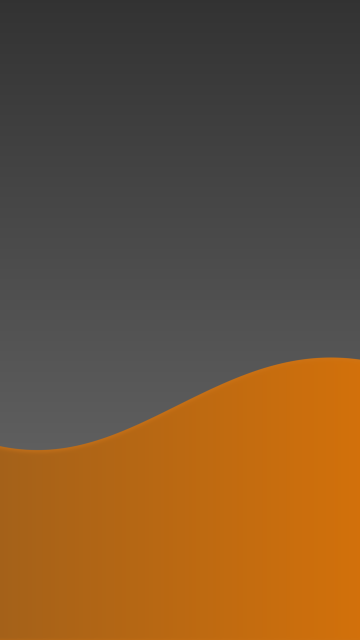
Reproduce this background procedurally as a Shadertoy shader.

```glsl
// Draws a smooth orange wave with a softly lit rim below a dark grey gradient.

const float PI = 3.14159265;

const vec3 GREY_TOP     = vec3(0.197);
const vec3 GREY_BOTTOM  = vec3(0.442);
const vec3 ORANGE_LEFT  = vec3(0.643, 0.381, 0.099);
const vec3 ORANGE_RIGHT = vec3(0.823, 0.441, 0.041);
const vec3 RIM_COLOR    = vec3(0.81, 0.46, 0.10);

const float TROUGH_X  = 0.104;   // fractions of the width
const float CREST_X   = 0.919;
const float RIM_WIDTH = 0.005;   // fraction of the height

// Wave height as a fraction of the canvas height: a sine plus a slight bulge.
float waveHeight(float x) {
    float phase = PI * (x - TROUGH_X) / (CREST_X - TROUGH_X);
    float bulge = sin(phase);
    return 0.3691 - 0.0723 * cos(phase) + 0.0027 * bulge * bulge;
}

// Approximate signed distance to the wave in canvas heights, positive below it.
float waveDepth(vec2 uv, float aspect) {
    float stepX = 0.002;
    float rise = waveHeight(uv.x + stepX) - waveHeight(uv.x - stepX);
    float slope = rise / (2.0 * stepX * aspect);
    return (waveHeight(uv.x) - uv.y) / sqrt(1.0 + slope * slope);
}

// Light that fades with distance from an edge.
float rimLight(float distanceToEdge, float width) {
    float d = max(distanceToEdge, 0.0) / width;
    return exp(-d * d);
}

void mainImage(out vec4 fragColor, in vec2 fragCoord) {
    vec2 uv = fragCoord / iResolution.xy;
    float aspect = iResolution.x / iResolution.y;
    float pixel = 1.0 / iResolution.y;

    // Backdrop and wave gradients
    vec3 backdrop = mix(GREY_BOTTOM, GREY_TOP, uv.y);
    vec3 wave = mix(ORANGE_LEFT, ORANGE_RIGHT, uv.x);

    // Lit rim along the crest line, fainter at the lower border
    float depth = waveDepth(uv, aspect);
    float rim = 0.5 * rimLight(depth, RIM_WIDTH)
              + 0.2 * rimLight(uv.y, 0.5 * RIM_WIDTH);
    wave = mix(wave, RIM_COLOR, rim);

    // Smooth edge
    float coverage = smoothstep(-0.7 * pixel, 0.7 * pixel, depth);
    fragColor = vec4(mix(backdrop, wave, coverage), 1.0);
}
```
